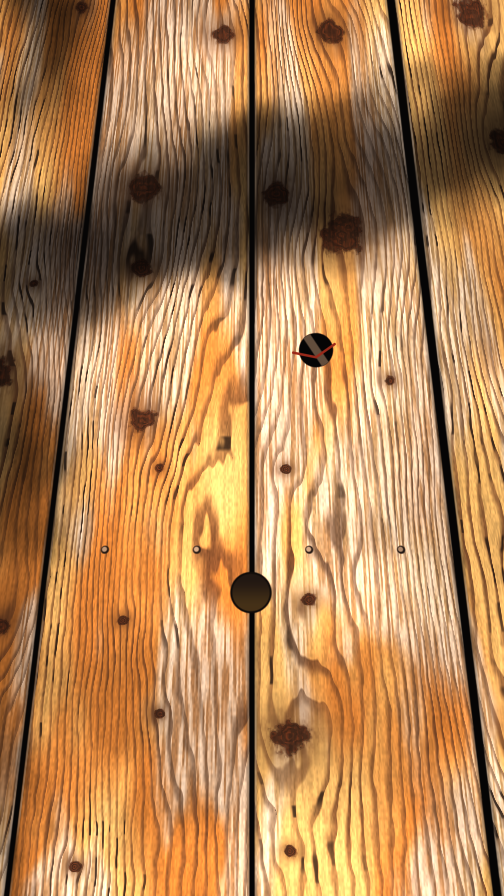
This texture is drawn by a WebGL 1 fragment shader. Its source:

```glsl
precision highp float;
uniform vec2 u_resolution;

const vec3 HONEY = vec3(1.0, 0.75, 0.42);
const vec3 ORANGE = vec3(0.86, 0.50, 0.21);
const vec3 PALE = vec3(0.95, 0.84, 0.74);
const vec3 TAN = vec3(0.70, 0.55, 0.43);
const vec3 BROWN = vec3(0.42, 0.24, 0.14);
const vec3 DARK = vec3(0.13, 0.09, 0.07);
const vec3 GAP = vec3(0.025, 0.02, 0.02);

float hash(vec2 p) {
  vec3 q = fract(p.xyx * 0.1031);
  q += dot(q, q.yzx + 33.33);
  return fract((q.x + q.y) * q.z);
}

float noise(vec2 p) {
  vec2 i = floor(p), f = fract(p);
  f = f * f * (3.0 - 2.0 * f);
  return mix(mix(hash(i), hash(i + vec2(1.0, 0.0)), f.x),
             mix(hash(i + vec2(0.0, 1.0)), hash(i + 1.0), f.x), f.y);
}

float fbm(vec2 p) {
  return 0.55 * noise(p) + 0.3 * noise(p * 2.1 + 7.3) + 0.15 * noise(p * 4.3 + 3.1);
}

float disc(vec2 d, float radius, float px) {
  return 1.0 - smoothstep(radius - px, radius + px, length(d));
}

float blob(vec2 p, vec2 center, vec2 size) {
  vec2 e = (p - center) / size;
  return exp(-dot(e, e));
}

float segment(vec2 p, vec2 a, vec2 b) {
  vec2 d = b - a;
  return length(p - a - d * clamp(dot(p - a, d) / dot(d, d), 0.0, 1.0));
}

// Returns bent grain position, knot core, surrounding stain and ring phase
vec4 knots(float across, float y, float board, float spacing) {
  vec4 k = vec4(across, 0.0, 0.0, 0.0);
  for (int i = 0; i < 8; i++) {
    vec2 seed = vec2(board * 13.0 + 71.0, float(i) * 5.0 + 3.0);
    vec2 c = vec2(0.14 + 0.72 * hash(seed), (float(i) + 0.15 + 0.7 * hash(seed + 1.7)) * 0.225);
    float size = hash(seed + 4.1);
    float r = mix(0.012, 0.055, size * size) * mix(0.6, 1.0, spacing / 0.487);
    vec2 d = vec2((across - c.x) * spacing, y - c.y);
    k.x -= (across - c.x) * 0.85 * blob(d, vec2(0.0), r * vec2(2.4, 3.8));
    float q = length(d * vec2(1.0, 1.15)) / r + 0.9 * (fbm(d * 60.0 + seed) - 0.5);
    float core = 1.0 - smoothstep(0.7, 1.05, q);
    k.w = mix(k.w, q, core);
    k.y = max(k.y, core);
    k.z = max(k.z, exp(-q * q * 0.3));
  }
  return k;
}

vec3 wood(float f, float y, float board, vec4 k) {
  vec2 seed = vec2(board * 17.0 + 50.0, 9.0);
  float bend = noise(vec2(f * 1.6, y * 1.4) + seed) - 0.5;
  float rings = (k.x + bend * 0.6 + 0.05 * noise(vec2(f * 8.0, y * 8.0) + seed))
              * mix(18.0, 22.0, hash(seed));
  float phase = fract(rings + 0.25 * (noise(vec2(f * 40.0, y * 30.0)) - 0.5));
  float late = smoothstep(0.45, 0.8, phase) * (1.0 - smoothstep(0.88, 0.97, phase));
  float fiber = noise(vec2(f * 120.0, y * 14.0) + seed);
  float grit = noise(vec2(f * 170.0, y * 130.0) + seed);
  float patches = fbm(vec2(f * 3.0, y * 2.2) + seed + 20.0);

  // Sunny varnish, worn to pale fibres between the growth rings
  float sunny = smoothstep(0.3, 0.65, patches + 0.16 * step(-0.5, board) - 0.06);
  vec3 col = mix(ORANGE, HONEY, sunny);
  float worn = smoothstep(0.4, 0.58, fbm(vec2(f * 4.0, y * 2.6) + seed + 60.0));
  col = mix(col, mix(TAN, PALE, smoothstep(0.15, 0.6, fiber)), worn * (0.5 + 0.4 * fiber));
  float strength = 0.4 + 0.55 * noise(vec2(f * 5.0, y * 6.0) + seed);
  col = mix(col, mix(BROWN, TAN * 0.65, worn * 0.6), late * strength);
  col *= 0.83 + 0.2 * fiber + 0.2 * grit;

  // Short weather cracks follow the rings
  float crack = smoothstep(0.6, 0.75, noise(vec2(floor(rings) * 3.7, y * 30.0) + seed));
  crack *= smoothstep(0.62, 0.75, phase) * (1.0 - smoothstep(0.85, 0.95, phase));
  col = mix(col, DARK, 0.75 * crack * smoothstep(0.4, 0.6, patches));

  // Knots with dark rims, cracked hearts and a smoky stain
  float ringTone = 0.5 + 0.5 * cos(k.w * 16.0);
  vec3 heart = mix(DARK, BROWN * vec3(1.15, 0.9, 0.8), 0.15 + 0.6 * ringTone * grit + 0.25 * fiber);
  col = mix(col, BROWN * 0.75, k.z * (0.35 + 0.5 * grit));
  return mix(col, heart, k.y * 0.9);
}

float shade(vec2 p) {
  p += 0.16 * (vec2(fbm(p * 6.0), fbm(p * 6.0 + 31.0)) - 0.5);
  float band = (p.y - 1.22 - 0.32 * p.x) / 0.135;
  float s = exp(-band * band * band * band) * (0.72 + 0.28 * noise(p * 6.0 + 4.0));
  s = max(s, 0.8 * blob(p, vec2(0.0, 0.9), vec2(0.12, 0.3)));
  s = max(s, 0.85 * blob(p, vec2(0.07, 1.72), vec2(0.07, 0.16)));
  return max(s, 0.65 * blob(p, vec2(0.0, 0.2), vec2(0.08, 0.3)));
}

void main() {
  vec2 p = gl_FragCoord.xy / u_resolution * vec2(1.0, 1.7778);
  float px = 1.0 / u_resolution.x;

  // Four boards converging towards the top
  float spacing = 0.487 - 0.119 * p.y;
  float b = (p.x - 0.5) / spacing;
  float board = floor(b), f = fract(b);
  vec4 k = knots(f, p.y, board, spacing);
  vec3 col = wood(f, p.y, board, k);

  // Screws, two on each board
  for (int i = 0; i < 2; i++) {
    vec2 d = vec2((f - 0.28 - 0.45 * float(i)) * spacing, p.y - 0.687);
    col = mix(col, DARK, disc(d, 0.008, px));
    col = mix(col, TAN, disc(d - vec2(-0.001, 0.001), 0.005, px));
  }

  // Warm sun below, cool shade across the upper boards
  float sun = 0.9 + 0.3 * smoothstep(0.3, 0.7, fbm(p * 3.0 + 12.0));
  col *= sun + 0.1 * blob(p, vec2(0.65, 0.6), vec2(0.3, 0.6));
  col *= mix(vec3(1.0), vec3(0.19, 0.19, 0.21), shade(p));

  // Gaps with worn edges; the right one is widest
  float joint = floor(b + 0.5);
  float edge = abs(b - joint) * spacing;
  float halfGap = 0.005 + 0.003 * max(joint, 0.0);
  col = mix(col, col * 0.6, 1.0 - smoothstep(halfGap, halfGap + 0.01, edge));
  float rim = 1.0 - smoothstep(0.001, 0.003, abs(edge - halfGap - 0.002));
  col = mix(col, PALE * 0.8, 0.5 * rim * noise(vec2(joint * 5.0 + 20.0, p.y * 12.0)));
  col = mix(col, GAP, 1.0 - smoothstep(halfGap - px, halfGap + px, edge));

  // Lower hole, straddling the middle gap
  vec2 low = p - vec2(0.498, 0.602);
  col = mix(col, DARK * 0.5, disc(low, 0.041, px));
  vec3 inside = mix(DARK, vec3(0.27, 0.19, 0.09), smoothstep(0.03, -0.03, low.y));
  col = mix(col, inside, disc(low, 0.037, px));

  // Upper hole with a slanted bar and a red wire
  vec2 high = p - vec2(0.627, 1.083);
  float opening = disc(high, 0.034, px);
  col = mix(col, GAP, opening);
  float bar = segment(high, vec2(-0.02, 0.03), vec2(0.02, -0.03));
  col = mix(col, TAN * 0.55, opening * (1.0 - smoothstep(0.006, 0.006 + 2.0 * px, bar)));
  float wire = min(segment(high, vec2(-0.045, -0.005), vec2(0.0, -0.014)),
                   segment(high, vec2(0.0, -0.014), vec2(0.037, 0.012)));
  col = mix(col, vec3(0.6, 0.16, 0.1), 1.0 - smoothstep(0.001, 0.001 + 1.5 * px, wire));

  gl_FragColor = vec4(min(col, 1.0), 1.0);
}
```
